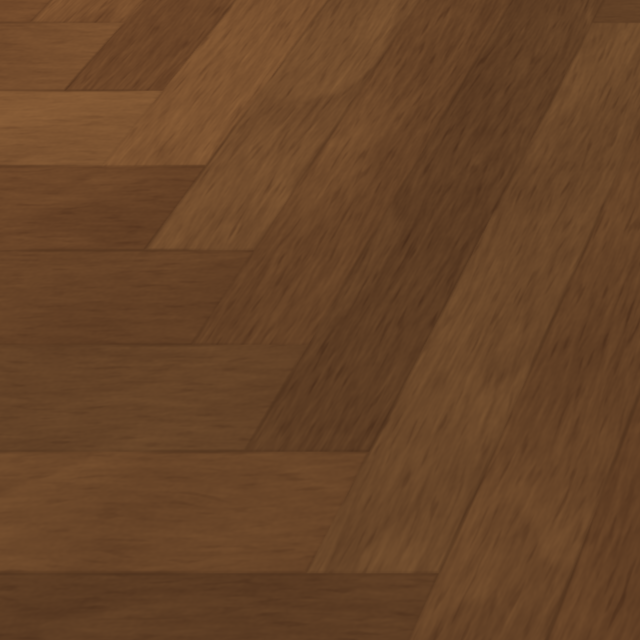
This texture is drawn by a three.js fragment shader. Its source:

```glsl
// Brown herringbone parquet seen at a slant: level planks meet leaning ones.
// A perspective map gives floor coordinates in plank widths; each plank then
// takes a tone from a sequence and its grain from stretched gradient noise.

#define DARK_WOOD vec3(0.335, 0.213, 0.124)
#define LIGHT_WOOD vec3(0.474, 0.323, 0.190)
#define SEAM_COLOR vec3(0.27, 0.168, 0.096)
#define PLANK_LENGTH 6.0      // in plank widths
#define SEAM_WIDTH 0.018      // in plank widths
#define SEAM_STRENGTH 0.42
#define HORIZON 2.018         // height of the horizon above the top edge
#define FIGURE 0.15           // strength of the growth rings
#define STREAKS 0.40          // strength of the fine grain
#define PORES 0.30            // strength of the short dark flecks
#define MOTTLE 0.42           // strength of the slow tone drift
#define SOFTNESS 0.0009       // sample spacing, in canvas widths

varying vec2 vUv;

vec2 hash2(vec2 p) {
  vec3 q = fract(p.xyx * vec3(0.1031, 0.1030, 0.0973));
  q += dot(q, q.yzx + 33.33);
  return fract((q.xx + q.yz) * q.zy);
}

float cornerSlope(vec2 cell, vec2 offset) {
  return dot(hash2(cell) * 2.0 - 1.0, offset);
}

// Gradient noise, roughly -0.7 to 0.7
float noise(vec2 p) {
  vec2 c = floor(p);
  vec2 f = p - c;
  vec2 w = f * f * f * (f * (f * 6.0 - 15.0) + 10.0);
  vec2 e = vec2(1.0, 0.0);
  return mix(
    mix(cornerSlope(c, f), cornerSlope(c + e.xy, f - e.xy), w.x),
    mix(cornerSlope(c + e.yx, f - e.yx), cornerSlope(c + e.xx, f - e.xx), w.x),
    w.y);
}

// Canvas to floor: x counts leaning columns leftward, y counts rows upward
vec2 floorCoords(vec2 uv) {
  float down = 1.0 - uv.y;
  float depth = down + HORIZON;
  return vec2((0.944 - 0.52 * down - uv.x) / (0.0713 * depth),
              41.71 / depth - 14.314);
}

// Wood tone offset at a point: x along the plank, y across it
float grain(vec2 p, vec2 seed, float leaning) {
  vec2 q = p + hash2(seed + 71.0) * 60.0 + 80.0;
  float bend = noise(q * vec2(0.5, 1.0));

  // Growth rings fade slowly, then break off at a firmer edge
  float ring = fract(3.0 * bend + 0.6 * q.y + 0.25 * noise(q * vec2(1.5, 4.0)));
  float rings = ring * (1.0 - smoothstep(0.82, 1.0, ring)) - 0.35;
  float ringMask = smoothstep(-0.1, 0.3, noise(q * vec2(0.4, 0.8) + 19.0));

  // Fine lines and pores follow the grain
  vec2 r = q + vec2(0.0, 0.15 * bend);
  float broad = noise(r * vec2(0.8, 8.0));
  float fine = noise(r * vec2(2.4, 19.0)) + 0.8 * noise(r * vec2(6.0, 34.0));
  float pore = smoothstep(0.12, 0.45, noise(r * vec2(4.0, 25.0) + 7.0));
  float fleck = noise(q * vec2(22.0, 40.0));
  float drift = noise(q * vec2(0.6, 0.8) + 43.0);
  return FIGURE * 2.0 * rings * ringMask
       + STREAKS * (0.4 * broad + 0.3 * fleck + fine * mix(0.5, 0.9, leaning))
       - PORES * pore * mix(0.6, 1.0, leaning)
       + MOTTLE * drift;
}

vec3 parquet(vec2 uv) {
  vec2 p = floorCoords(uv);
  float column = ceil(p.x);
  float row = floor(p.y);
  float period = 2.0 * PLANK_LENGTH;

  // Choose the plank that covers this cell
  float stairStep = row - column;
  float leaning = 1.0 - step(PLANK_LENGTH, mod(stairStep + 0.5, period));
  float along, across, tone;
  vec2 seed;
  if (leaning > 0.5) {
    along = mod(p.y - column, period);
    across = column - p.x;
    tone = fract(0.26 * column - 0.24);
    seed = vec2(column, floor((stairStep + 0.5) / period));
  } else {
    along = mod(p.x - row, period);
    across = p.y - row;
    tone = fract(0.80 - 0.22 * row);
    tone *= tone;
    seed = vec2(row + 37.0, floor((0.5 - stairStep) / period));
  }

  // Wood, with slight shifts of warmth between planks
  float shade = 0.25 + 0.58 * tone + grain(vec2(along, across), seed, leaning);
  vec3 wood = mix(DARK_WOOD, LIGHT_WOOD, clamp(shade, -0.35, 1.35));
  float warmth = hash2(seed + 11.0).x - 0.5;
  wood *= 1.0 + warmth * vec3(0.01, -0.015, -0.03);

  // Joints, nearly lost along some stretches
  float edge = min(min(across, 1.0 - across), min(along, PLANK_LENGTH - along));
  float seam = 1.0 - smoothstep(0.2 * SEAM_WIDTH, 1.6 * SEAM_WIDTH, edge);
  float seamFade = 0.25 + 0.85 * smoothstep(-0.3, 0.3, noise(p * 1.1 + 90.0));
  return mix(wood, SEAM_COLOR, seam * SEAM_STRENGTH * seamFade);
}

void main() {
  // Average nearby samples for soft edges
  vec3 color = vec3(0.0);
  for (int y = -1; y <= 1; y++) {
    for (int x = -1; x <= 1; x++) {
      color += parquet(vUv + SOFTNESS * vec2(float(x), float(y)));
    }
  }
  color /= 9.0;

  // Soft light falling from the upper left
  float fromLight = length(vec2(0.8 * vUv.x, 1.0 - vUv.y));
  color *= mix(1.16, 0.98, smoothstep(0.0, 0.8, fromLight));
  gl_FragColor = vec4(color, 1.0);
}
```
